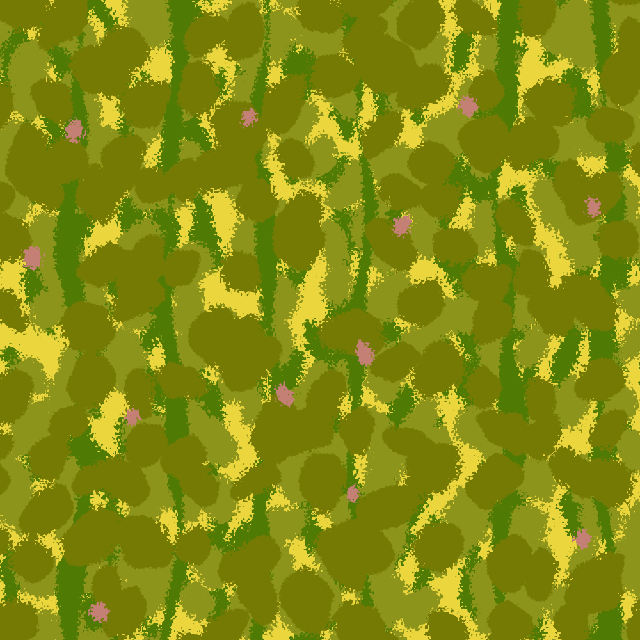
A three.js fragment shader for this pattern:

```glsl
// Dense painted foliage: olive leaves over green stems on yellow, with a few pink buds.
varying vec2 vUv;

const vec3 YELLOW = vec3(0.92, 0.84, 0.24);
const vec3 GREEN = vec3(0.31, 0.48, 0.01);
const vec3 LIGHT_OLIVE = vec3(0.55, 0.58, 0.11);
const vec3 DARK_OLIVE = vec3(0.46, 0.48, 0.02);
const vec3 PINK = vec3(0.77, 0.50, 0.46);

vec2 hash2(vec2 p, float seed) {
  vec3 q = fract(vec3(p.xyx + seed * 7.31) * vec3(0.1031, 0.1030, 0.0973));
  q += dot(q, q.yzx + 33.33);
  return fract((q.xx + q.yz) * q.zy);
}

// Smoothly interpolated random vector, each part within -0.5 to 0.5.
vec2 grainNoise(vec2 p) {
  vec2 cell = floor(p);
  vec2 f = fract(p);
  f = f * f * (3.0 - 2.0 * f);
  vec2 low = mix(hash2(cell, 1.0), hash2(cell + vec2(1.0, 0.0), 1.0), f.x);
  vec2 high = mix(hash2(cell + vec2(0.0, 1.0), 1.0), hash2(cell + 1.0, 1.0), f.x);
  return mix(low, high, f.y) - 0.5;
}

// Layered sines that bend the outlines.
vec2 waver(vec2 p, float seed) {
  vec2 a = sin(p.yx * vec2(57.0, 49.0) + p * 31.0 + seed);
  vec2 b = sin(p.yx * vec2(113.0, 127.0) - p * 71.0 + seed * 2.3);
  return a * 0.0035 + b * 0.0018;
}

float cover(float dist) {
  return 1.0 - smoothstep(-0.0012, 0.0012, dist);
}

// Distance to the nearest scattered ellipse; its long axis leans off vertical by up to "lean".
float scatter(vec2 p, vec2 cells, vec2 radii, float lean, float density, float seed) {
  vec2 home = floor(p * cells);
  float nearest = 1.0;
  for (int j = -1; j <= 1; j++) {
    for (int i = -1; i <= 1; i++) {
      vec2 cell = home + vec2(float(i), float(j));
      vec2 place = hash2(cell, seed);
      vec2 shape = hash2(cell, seed + 11.0);
      vec2 extra = hash2(cell, seed + 23.0);
      vec2 q = p - (cell + 0.5 + (place - 0.5) * 0.85) / cells;
      float angle = (shape.x * 2.0 - 1.0) * lean;
      float c = cos(angle);
      float s = sin(angle);
      q = vec2(c * q.x - s * q.y, s * q.x + c * q.y);
      vec2 r = radii * mix(0.75, 1.2, shape.y);
      r *= vec2(mix(1.15, 0.87, extra.x), mix(0.87, 1.15, extra.x));
      float d = (length(q / r) - 1.0) * min(r.x, r.y);
      nearest = min(nearest, extra.y < density ? d : 1.0);
    }
  }
  return nearest;
}

// Distance to wandering upright stems that thin out and break.
float stems(vec2 p, float columns, float halfWidth) {
  float home = floor(p.x * columns);
  float nearest = 1.0;
  for (int i = -1; i <= 1; i++) {
    float column = home + float(i);
    vec2 rnd = hash2(vec2(column, 3.0), 5.0);
    float phase = rnd.y * 6.283;
    float x = (column + 0.5 + (rnd.x - 0.5) * 0.5) / columns;
    x += 0.012 * sin(p.y * 9.0 + phase) + 0.005 * sin(p.y * 23.0 + phase * 3.0);
    float swell = 0.85 + 0.4 * sin(p.y * 11.0 + phase * 5.0) + 0.3 * sin(p.y * 27.0 + phase);
    nearest = min(nearest, abs(p.x - x) - halfWidth * swell * mix(0.8, 1.25, rnd.x));
  }
  return nearest;
}

void main() {
  vec2 p = vUv;
  vec2 grain = grainNoise(p * 360.0);
  vec2 rough = p + grain * 0.017;

  // Ground and short green strokes.
  float strokes = cover(scatter(rough + waver(p, 1.0), vec2(14.0, 11.0), vec2(0.017, 0.050), 0.45, 1.0, 2.0));
  vec3 color = mix(YELLOW, GREEN, strokes);

  // Pale leaves, then the long stems.
  float pale = cover(scatter(rough + waver(p, 4.0), vec2(12.5), vec2(0.029, 0.042), 0.9, 1.0, 7.0));
  color = mix(color, LIGHT_OLIVE, pale);
  float stem = cover(stems(p + grain * 0.010, 6.0, 0.012));
  color = mix(color, GREEN, stem);

  // Dark leaves have rougher rims where they meet the bare ground.
  float bare = 1.0 - max(pale, stem);
  vec2 leafPoint = p + grain * mix(0.005, 0.016, bare) + waver(p, 9.0);
  float dark = cover(scatter(leafPoint, vec2(11.0), vec2(0.032, 0.045), 1.35, 1.0, 13.0));
  color = mix(color, DARK_OLIVE, dark);

  // Sparse buds.
  float buds = cover(scatter(p + grain * 0.012, vec2(4.0), vec2(0.012, 0.017), 1.2, 0.75, 31.0));
  color = mix(color, PINK, buds);

  gl_FragColor = vec4(color, 1.0);
}
```
